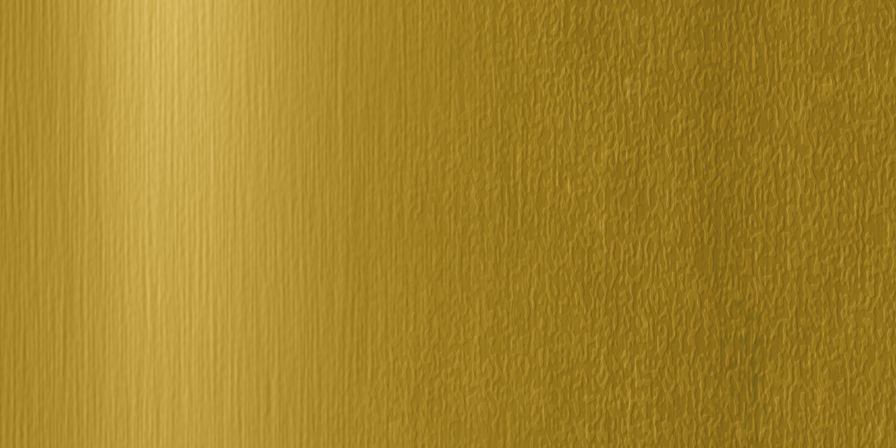
Write a Shadertoy shader that draws this texture.

```glsl
// Brushed gold sheet: a soft vertical sheen on the left fades to a darker right.
// Embossed gradient noise gives long upright brush lines on the left, which
// break up into small crisp flecks and sparse bright scratches on the right.

const vec3 DARK_GOLD = vec3(0.54, 0.42, 0.09);
const vec3 PALE_GOLD = vec3(0.83, 0.71, 0.36);
const vec3 RAMP_CURVE = vec3(1.0, 1.05, 1.4);   // blue rises late
const vec3 PATINA = vec3(0.40, 0.36, 0.08);

const float SHEEN_X = 0.36;
const float SHEEN_LEFT = 0.19;
const float SHEEN_RIGHT = 0.29;
const float SHEEN_GAIN = 0.52;
const float BAND_X = 1.62;
const float BAND_WIDTH = 0.07;

const vec2 BRUSH_FREQ = vec2(125.0, 4.5);
const vec2 GRAIN_FREQ = vec2(110.0, 48.0);
const vec2 FLECK_FREQ = vec2(108.0, 52.0);
const vec2 SCRATCH_FREQ = vec2(125.0, 13.0);
const vec2 LIGHT_STEP = vec2(-0.0019, 0.0012);  // emboss offset, light at upper left
const float BRUSH_GAIN = 0.24;
const float FLECK_GAIN = 0.25;
const float SCRATCH_GAIN = 0.22;

vec2 gradientAt(vec2 cell) {
    vec3 q = fract(vec3(cell.xyx) * vec3(0.1031, 0.1030, 0.0973));
    q += dot(q, q.yzx + 33.33);
    float angle = 6.28318 * fract((q.x + q.y) * q.z);
    return vec2(cos(angle), sin(angle));
}

// Gradient noise, roughly -0.7 to 0.7
float noise(vec2 p) {
    vec2 i = floor(p);
    vec2 f = p - i;
    vec2 w = f * f * f * (f * (f * 6.0 - 15.0) + 10.0);
    vec2 e = vec2(1.0, 0.0);
    float low = mix(dot(gradientAt(i), f),
                    dot(gradientAt(i + e), f - e), w.x);
    float high = mix(dot(gradientAt(i + e.yx), f - e.yx),
                     dot(gradientAt(i + 1.0), f - 1.0), w.x);
    return mix(low, high, w.y);
}

// Long upright scratches over a fine pebbled grain
float brushHeight(vec2 p) {
    return noise(p * BRUSH_FREQ)
         + 0.5 * noise(p * BRUSH_FREQ * vec2(0.6, 2.2) + 17.0)
         + 0.45 * noise(p * GRAIN_FREQ + 29.0);
}

// Small raised flecks with firm edges, some drawn out into short runs
float fleckHeight(vec2 p) {
    float grain = noise(p * FLECK_FREQ + 41.0);
    float runs = noise(p * FLECK_FREQ * vec2(0.8, 0.3) + 73.0);
    return smoothstep(-0.08, 0.22, grain + 0.75 * runs);
}

// Broad light across the sheet
float sheetTone(vec2 p) {
    float d = p.x - SHEEN_X;
    d /= d < 0.0 ? SHEEN_LEFT : SHEEN_RIGHT;
    float sheen = SHEEN_GAIN * exp(-d * d) * mix(0.55, 1.1, p.y);
    float b = (p.x - BAND_X) / BAND_WIDTH;
    float body = mix(0.39, 0.11, smoothstep(0.45, 1.6, p.x));
    return body + sheen - 0.08 * exp(-b * b);
}

vec3 goldRamp(float tone) {
    vec3 t = pow(vec3(clamp(tone, 0.0, 1.2)), RAMP_CURVE);
    vec3 gold = mix(DARK_GOLD, PALE_GOLD, t);
    return gold * (1.0 + 0.5 * clamp(tone, -0.5, 0.0));
}

void mainImage(out vec4 fragColor, in vec2 fragCoord) {
    vec2 p = fragCoord / iResolution.y;
    p.x *= 2.0 * iResolution.y / iResolution.x;

    // Relief changes from brush lines to flecks along the sheet
    float coarse = smoothstep(0.6, 1.45, p.x + 0.25 * noise(p * 3.0));
    float brush = brushHeight(p + LIGHT_STEP) - brushHeight(p - LIGHT_STEP);
    float fleck = fleckHeight(p - LIGHT_STEP) - fleckHeight(p + LIGHT_STEP)
                + 0.4 * (fleckHeight(p) - 0.45);

    float tone = sheetTone(p);
    tone += BRUSH_GAIN * mix(1.0, 0.5, coarse) * brush;
    tone += FLECK_GAIN * mix(0.12, 1.0, coarse) * fleck;

    // Sparse thin bright scratches, gathered in patches
    float patches = smoothstep(-0.25, 0.3, noise(p * vec2(14.0, 7.0) + 61.0));
    float scratch = smoothstep(0.2, 0.42, noise(p * SCRATCH_FREQ + 87.0));
    tone += SCRATCH_GAIN * coarse * patches * scratch;

    // Faint tall streaks and cloudy mottling
    tone += 0.08 * noise(p * vec2(48.0, 1.3) + 9.0);
    tone += 0.09 * coarse * noise(p * vec2(11.0, 5.0) + 5.0);

    // Small tarnished spots low in the dark band
    vec2 s = (p - vec2(1.67, 0.2)) / vec2(0.07, 0.17);
    float spots = smoothstep(0.05, 0.4, noise(p * vec2(46.0, 36.0) + 3.0));
    float tarnish = 0.45 * spots * exp(-dot(s, s));

    fragColor = vec4(mix(goldRamp(tone), PATINA, tarnish), 1.0);
}
```
